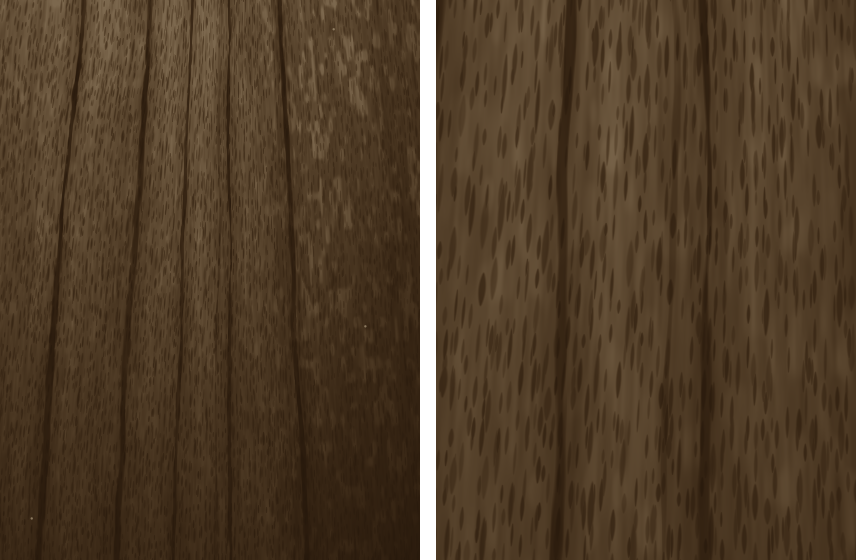
Left: the whole. Right: its middle third, enlarged.
Reproduce this texture procedurally as a Shadertoy shader.

```glsl
// Dim walnut board: fanning dark veins, short pore dashes and fine fibres.
#define FAN_CENTER 0.545
#define FAN_AMOUNT 0.10
#define PORE_DEPTH 0.55
#define FIBRE_DEPTH 0.42
#define BAND_DEPTH 0.40
#define FLECK_GAIN 0.45
#define VEIN_DEPTH 0.88
#define LIGHT_TOP 0.98
#define LIGHT_BOTTOM 0.36
#define DARK_WOOD vec3(0.135, 0.085, 0.040)
#define PALE_WOOD vec3(0.45, 0.37, 0.27)

// Each vein: position at the bottom edge, half width, strength.
const vec3 VEINS[6] = vec3[6](
    vec3(0.100, 0.0105, 1.0), vec3(0.278, 0.0100, 1.0), vec3(0.410, 0.0070, 0.9),
    vec3(0.512, 0.0050, 0.4), vec3(0.545, 0.0065, 0.9), vec3(0.727, 0.0110, 0.95));

float hash(vec2 p) {
    return fract(sin(dot(p, vec2(127.1, 311.7))) * 43758.5453);
}

float noise(vec2 p) {
    vec2 i = floor(p), f = fract(p);
    f = f * f * (3.0 - 2.0 * f);
    return mix(mix(hash(i), hash(i + vec2(1, 0)), f.x),
               mix(hash(i + vec2(0, 1)), hash(i + vec2(1, 1)), f.x), f.y);
}

// Tapered dashes, one per cell, with random length, offset and depth.
float pores(vec2 g, vec2 density, float seed, float pixel) {
    vec2 q = g * density + seed;
    q.y += 7.0 * hash(vec2(floor(q.x), seed));
    vec2 cell = floor(q), f = fract(q) - 0.5;
    float halfLength = mix(0.20, 0.48, hash(cell + 3.1));
    float taper = 1.0 - pow(abs(f.y) / halfLength, 2.0);
    float x = f.x + 0.35 * (hash(cell + 5.7) - 0.5) - 0.12 * f.y;
    float halfWidth = mix(0.12, 0.24, hash(cell + 9.2)) * max(taper, 0.0);
    float blur = 0.8 * pixel * density.x + 0.05;
    float dash = 1.0 - smoothstep(halfWidth - blur, halfWidth + blur, abs(x));
    float share = 0.25 + 0.5 * noise(cell * vec2(0.16, 0.4) + seed);
    return dash * smoothstep(0.0, 0.3, taper) * step(hash(cell), share)
         * mix(0.45, 1.0, hash(cell + 1.7));
}

// Ragged dark veins that follow the grain.
float veins(vec2 g, float fibre) {
    float dark = 0.0;
    for (int i = 0; i < 6; i++) {
        vec3 vein = VEINS[i];
        float seed = float(i) * 13.7;
        float wobble = 0.012 * (noise(vec2(seed, g.y * 4.0)) - 0.5)
                     + 0.004 * (noise(vec2(seed, g.y * 17.0)) - 0.5);
        float halfWidth = vein.y * mix(0.65, 1.25, noise(vec2(seed + 4.0, g.y * 5.0)));
        float d = abs(g.x - vein.x - wobble) + 0.006 * (fibre - 0.5);
        float core = 1.0 - smoothstep(0.35 * halfWidth, 1.15 * halfWidth, d);
        float halo = 0.28 * exp(-d * d / (8.0 * halfWidth * halfWidth));
        float along = mix(0.65, 1.0, noise(vec2(seed + 8.0, g.y * 6.0)));
        dark = max(dark, vein.z * max(core * along, halo));
    }
    return dark;
}

// Rare pale dust specks.
float dust(vec2 p, float pixel) {
    vec2 q = p * 6.0, cell = floor(q);
    vec2 center = 0.2 + 0.6 * vec2(hash(cell + 2.3), hash(cell + 6.1));
    float d = length(fract(q) - center) / 6.0;
    return step(0.93, hash(cell + 21.0)) * (1.0 - smoothstep(0.001, 0.002 + pixel, d));
}

void mainImage(out vec4 fragColor, in vec2 fragCoord) {
    vec2 uv = fragCoord / iResolution.xy;
    vec2 p = fragCoord / iResolution.x;
    float pixel = 1.0 / iResolution.x;

    // Grain coordinates: lines fan out from the centre and sway a little.
    float lean = FAN_AMOUNT * tanh(6.0 * (FAN_CENTER - p.x)) * pow(uv.y, 1.3);
    vec2 g = vec2(p.x - lean, p.y);
    vec2 sway = g + vec2(0.012 * (noise(p * vec2(5.0, 4.0)) - 0.5), 0.0);
    float right = smoothstep(0.60, 0.78, g.x);

    // Light falls off downwards and towards the right.
    float tone = mix(LIGHT_BOTTOM, LIGHT_TOP, uv.y);
    tone -= 0.32 * smoothstep(0.5, 1.0, uv.x) * mix(0.75, 1.15, uv.y);

    // Broad bands, fibres and pale flecks.
    float band = 0.6 * noise(sway * vec2(13.0, 1.2)) + 0.4 * noise(sway * vec2(42.0, 2.5));
    float fibre = 0.5 * noise(sway * vec2(130.0, 9.0)) + 0.5 * noise(sway * vec2(260.0, 28.0));
    float fleck = smoothstep(0.5, 0.85, noise(sway * vec2(85.0, 30.0) + 17.0));
    tone *= 1.0 + BAND_DEPTH * (band - 0.5) + FIBRE_DEPTH * (fibre - 0.5);
    tone *= 1.0 + FLECK_GAIN * (fleck - 0.25) * mix(0.3, 1.0, right);

    // Pores in layers of growing fineness.
    float pore = 0.0;
    for (int i = 0; i < 3; i++) {
        float k = float(i);
        vec2 density = vec2(75.0 + 28.0 * k, 19.0 + 7.0 * k);
        pore = max(pore, pores(sway, density, 11.3 * k + 2.0, pixel));
    }
    tone *= 1.0 - PORE_DEPTH * pore * mix(1.0, 0.8, right);
    tone *= 1.0 - VEIN_DEPTH * veins(g, fibre);

    // Tone to colour: shadows are warmer than the pale wood.
    vec3 color = mix(DARK_WOOD, PALE_WOOD, pow(vec3(clamp(tone, 0.0, 1.12)), vec3(1.0, 1.12, 1.3)));
    color = mix(color, vec3(0.62, 0.55, 0.44), 0.8 * dust(p, pixel));
    fragColor = vec4(color, 1.0);
}
```
